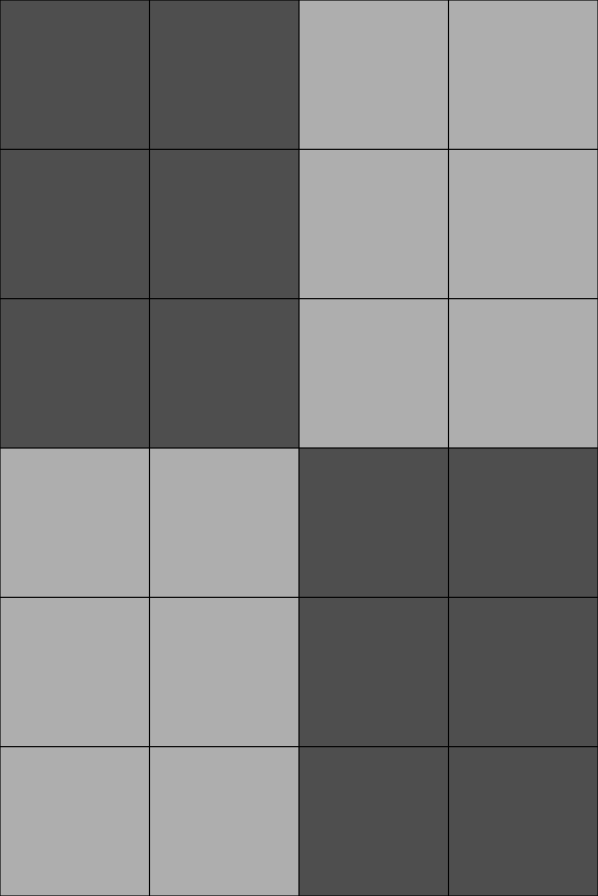
Give the GLSL for this pattern, as a Shadertoy shader.

```glsl
const vec2 GRID = vec2(4.0, 6.0);
const float LINE_WIDTH = 0.0078; // fraction of one cell
const vec3 DARK_GREY = vec3(0.306);
const vec3 LIGHT_GREY = vec3(0.682);
const vec3 LINE_COLOUR = vec3(0.0);

// Share of each pixel covered by a line on the nearest cell boundary
vec2 lineCoverage(vec2 cellPos, vec2 pixel, float width) {
    vec2 offset = abs(cellPos - round(cellPos));
    vec2 nearEdge = max(offset - 0.5 * pixel, vec2(-0.5 * width));
    vec2 farEdge = min(offset + 0.5 * pixel, vec2(0.5 * width));
    return clamp((farEdge - nearEdge) / pixel, 0.0, 1.0);
}

// 1 where both axes lie on the same side of the centre, 0 elsewhere
float quadrantCheck(vec2 centred, vec2 pixel) {
    vec2 side = clamp(centred / pixel, -0.5, 0.5) * 2.0;
    return 0.5 + 0.5 * side.x * side.y;
}

void mainImage(out vec4 fragColor, in vec2 fragCoord) {
    vec2 cellPos = fragCoord / iResolution.xy * GRID;
    vec2 pixel = GRID / iResolution.xy;

    // Four blocks of alternating grey
    float light = quadrantCheck(cellPos - 0.5 * GRID, pixel);
    vec3 colour = mix(DARK_GREY, LIGHT_GREY, light);

    // Thin grid lines
    vec2 lines = lineCoverage(cellPos, pixel, LINE_WIDTH);
    float ink = 1.0 - (1.0 - lines.x) * (1.0 - lines.y);
    fragColor = vec4(mix(colour, LINE_COLOUR, ink), 1.0);
}
```
